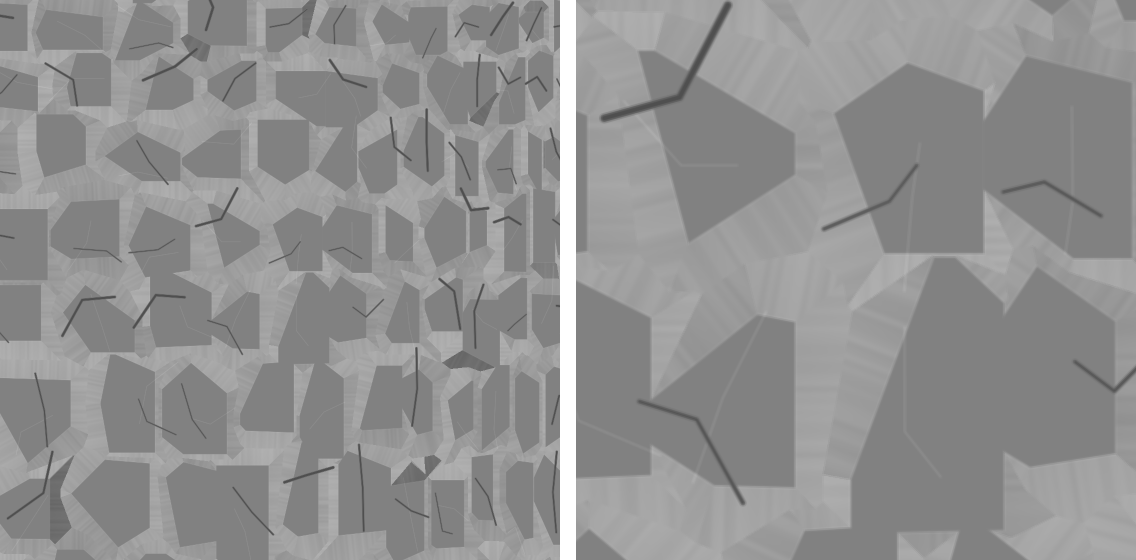
Left: the whole. Right: its middle third, enlarged.
A three.js fragment shader for this texture map:

```glsl
// Grey chipped stone blocks with flat faces, striated bevels and thin cracks.
varying vec2 vUv;

vec3 hash3(vec2 cell, float k) {
  vec3 p = fract(vec3(cell * 7.0 + 19.0, k * 5.0 + 3.0) * vec3(0.1031, 0.1030, 0.0973));
  p += dot(p, p.yxz + 33.33);
  return fract((p.xxy + p.yxx) * p.zyx);
}

float noise1(float t, float seed) {
  float i = floor(t), f = fract(t);
  float a = hash3(vec2(i, seed), 2.0).x;
  float b = hash3(vec2(i + 1.0, seed), 2.0).x;
  return mix(a, b, f * f * (3.0 - 2.0 * f));
}

// Blocks shrink steadily towards the right and the top.
vec2 gridToCanvas(vec2 g) {
  return vec2(1.37, 2.0) * (1.0 - pow(vec2(0.885, 0.905), g));
}

vec2 canvasToGrid(vec2 p) {
  return log(1.0 - p / vec2(1.37, 2.0)) / log(vec2(0.885, 0.905));
}

float segment(vec2 p, vec2 a, vec2 b) {
  vec2 d = b - a;
  return length(p - a - d * clamp(dot(p - a, d) / dot(d, d), 0.0, 1.0));
}

// Distance to a bent line running through a block.
float bentLine(vec2 q, vec2 extent, vec3 r) {
  vec2 knee = (r.xy - 0.5) * extent;
  float a = r.z * 6.2832;
  float b = a + 3.14 + (r.x - 0.5) * 2.0;
  vec2 start = knee + extent * vec2(cos(a), sin(a)) * (0.4 + 0.6 * r.y);
  vec2 end = knee + extent * vec2(cos(b), sin(b)) * 0.8;
  return min(segment(q, start, knee), segment(q, knee, end));
}

float stone(vec2 p) {
  vec2 g = canvasToGrid(p);
  float nearest = 10.0, along = 0.0, crack = 1.0, hairline = 1.0;
  vec3 facet = vec3(0.5);
  for (int y = -1; y <= 1; y++) {
    float row = floor(g.y) + float(y);
    float shift = hash3(vec2(row, 3.0), 1.0).x;
    for (int x = -1; x <= 1; x++) {
      vec2 cell = vec2(floor(g.x - shift) + float(x), row);
      vec3 r = hash3(cell, 0.0);
      vec2 low = gridToCanvas(cell + vec2(shift, 0.0));
      vec2 high = gridToCanvas(cell + vec2(shift + 1.0, 1.0));
      vec2 extent = 0.5 * (high - low);
      vec2 q = p - 0.5 * (low + high) - (r.xy - 0.5) * 0.4 * extent;

      // Irregular polygon face, bounded by an upright box.
      vec2 box = abs(q) - extent * 1.08;
      float d = max(box.x, box.y);
      float t = box.x > box.y ? q.y : q.x;
      vec3 side = hash3(cell, box.x > box.y ? 8.0 : 9.0);
      for (int k = 0; k < 5; k++) {
        vec3 e = hash3(cell, float(k) + 1.0);
        float a = float(k) * 1.2566 + (e.x - 0.5) * 0.95;
        if (k == 0 || e.z > 0.82) a = floor(a / 1.5708 + 0.5) * 1.5708;
        vec2 n = vec2(cos(a), sin(a));
        float s = dot(q, n) - length(n * extent) * mix(0.45, 1.05, e.y) * mix(0.85, 1.2, r.z);
        if (s > d) {
          d = s;
          t = dot(q, vec2(-n.y, n.x));
          side = e.zxy;
        }
      }
      if (d < nearest) {
        nearest = d;
        along = t;
        facet = side;
      }

      // Cracks and pale scratches.
      vec3 c = hash3(cell, 12.0);
      if (r.x < 0.68) crack = min(crack, bentLine(q, extent, c) - mix(0.0003, 0.0018, c.y * c.y));
      if (r.y < 0.5) hairline = min(hairline, bentLine(q, extent, hash3(cell, 15.0)));
    }
  }

  // Striations run straight out from each face edge.
  float seed = floor(facet.x * 97.0);
  float streak = noise1(along * 280.0, seed) * 0.6 + noise1(along * 75.0, seed + 5.0) * 0.4;
  float bevel = mix(0.575, 0.665, facet.x) + (streak - 0.5) * 0.055 + nearest * 0.4;
  if (facet.y > 0.975) bevel -= 0.16;
  float shade = mix(0.505, bevel, smoothstep(-0.0004, 0.0004, nearest));
  shade += 0.03 * (1.0 - smoothstep(0.0003, 0.0012, abs(nearest)));
  shade += 0.05 * (1.0 - smoothstep(0.0002, 0.0010, hairline));
  shade = mix(shade, 0.44, 1.0 - smoothstep(0.0008, 0.0016, crack));
  return mix(shade, 0.31, 1.0 - smoothstep(-0.0002, 0.0006, crack));
}

void main() {
  // Four samples smooth the facet borders.
  float shade = 0.0;
  for (int i = 0; i < 4; i++) {
    vec2 corner = vec2(mod(float(i), 2.0), floor(float(i) * 0.5)) - 0.5;
    shade += 0.25 * stone(vUv + corner * 0.001);
  }
  gl_FragColor = vec4(vec3(shade), 1.0);
}
```
